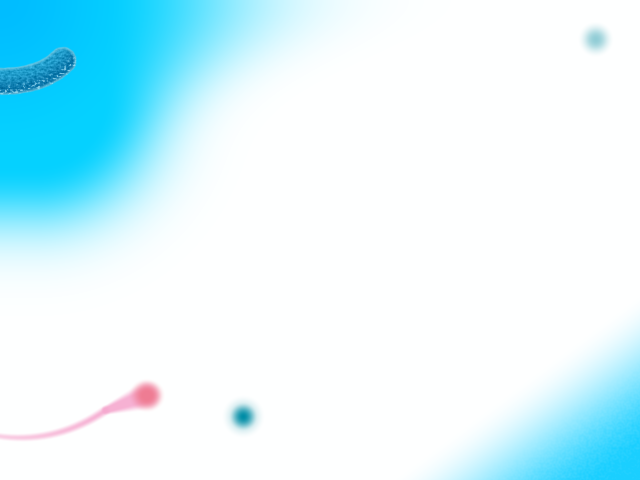
Reproduce this background procedurally as a WebGL 2 fragment shader.

```glsl
#version 300 es
precision highp float;

uniform vec2 u_resolution;
out vec4 fragColor;

const vec3 WHITE = vec3(0.997, 1.0, 1.0);
const vec3 AZURE = vec3(0.0, 0.74, 1.0);
const vec3 CYAN = vec3(0.02, 0.82, 1.0);
const vec3 TEAL = vec3(0.0, 0.55, 0.65);
const vec3 PALE_TEAL = vec3(0.52, 0.78, 0.82);
const vec3 PINK = vec3(0.96, 0.66, 0.81);
const vec3 ROSE = vec3(0.93, 0.45, 0.53);

vec2 hashGradient(vec2 cell) {
    vec2 k = fract(cell * vec2(0.1031, 0.1137));
    k += dot(k, k.yx + 33.33);
    float angle = 6.2832 * fract((k.x + k.y) * k.x * 7.31);
    return vec2(cos(angle), sin(angle));
}

float gradientNoise(vec2 p) {
    vec2 i = floor(p), f = fract(p);
    vec2 u = f * f * f * (f * (f * 6.0 - 15.0) + 10.0);
    vec2 e = vec2(1.0, 0.0);
    float a = dot(hashGradient(i), f);
    float b = dot(hashGradient(i + e.xy), f - e.xy);
    float c = dot(hashGradient(i + e.yx), f - e.yx);
    float d = dot(hashGradient(i + e.xx), f - e.xx);
    return mix(mix(a, b, u.x), mix(c, d, u.x), u.y);
}

float roundedBox(vec2 p, vec2 halfSize, float radius) {
    vec2 q = abs(p) - halfSize + radius;
    return length(max(q, 0.0)) + min(max(q.x, q.y), 0.0) - radius;
}

vec2 bezier(vec2 a, vec2 b, vec2 c, float t) {
    return mix(mix(a, b, t), mix(b, c, t), t);
}

// Returns distance, position along the curve and signed side offset
vec3 curveDistance(vec2 p, vec2 a, vec2 b, vec2 c) {
    const int STEPS = 18;
    vec3 nearest = vec3(1e3, 0.0, 0.0);
    vec2 start = a;
    for (int i = 1; i <= STEPS; i++) {
        vec2 end = bezier(a, b, c, float(i) / float(STEPS));
        vec2 along = end - start, rel = p - start;
        float h = clamp(dot(rel, along) / dot(along, along), 0.0, 1.0);
        float d = length(rel - along * h);
        float side = (along.x * rel.y - along.y * rel.x) / length(along);
        if (d < nearest.x) nearest = vec3(d, (float(i) - 1.0 + h) / float(STEPS), side);
        start = end;
    }
    return nearest;
}

float softDisc(vec2 p, vec2 center, float radius) {
    return 1.0 - smoothstep(0.0, radius, length(p - center));
}

vec3 softCell(vec3 color, vec2 p, vec2 center, float radius, vec3 rim, vec3 core, float coreAmount) {
    color = mix(color, rim, 0.85 * softDisc(p, center, radius));
    return mix(color, core, coreAmount * softDisc(p, center, radius * 0.65));
}

vec3 cornerGlows(vec2 p, float aspect) {
    // Upper left: rounded block whose fade widens towards the top
    float d = max(roundedBox(p - vec2(0.0, 1.0), vec2(0.215, 0.345), 0.14), 0.0);
    float lift = smoothstep(0.62, 1.0, p.y);
    float spread = 0.13 + 0.17 * lift * lift;
    vec3 blue = mix(AZURE, CYAN, smoothstep(0.0, 0.33, length(p - vec2(0.0, 1.0))));
    vec3 color = mix(WHITE, blue, exp(-d * d / (spread * spread)));

    // Lower right: grainy diagonal fade
    float slope = dot(p - vec2(aspect, 0.219), vec2(0.6, -0.8));
    float grain = gradientNoise(p * 190.0) + 0.6 * gradientNoise(p * 83.0 + 17.0);
    float amount = smoothstep(-0.14, 0.14, slope);
    amount += 0.07 * grain * smoothstep(-0.06, 0.08, slope);
    return mix(color, CYAN + vec3(0.08, -0.01, 0.0), clamp(amount, 0.0, 1.0));
}

// Textured rod with pale rims
vec3 drawRod(vec3 color, vec2 p, float pixel) {
    vec3 curve = curveDistance(p, vec2(-0.04, 0.833), vec2(0.075, 0.82), vec2(0.131, 0.874));
    float radius = 0.028 + 0.001 * gradientNoise(p * 90.0);
    float edge = curve.x / radius;
    float texture1 = gradientNoise(p * vec2(130.0, 210.0)) + 0.5 * gradientNoise(p * 290.0);
    vec3 body = mix(vec3(0.06, 0.48, 0.68), vec3(0.13, 0.62, 0.8), smoothstep(-0.02, 0.02, curve.z));
    body += 0.16 * texture1;
    body = mix(body, vec3(0.5, 0.82, 0.91), 0.75 * smoothstep(0.72, 1.0, edge));
    float speckle = smoothstep(0.1, 0.45, texture1) * smoothstep(0.0, -0.02, curve.z);
    body = mix(body, vec3(0.72, 0.91, 0.96), 0.6 * speckle);
    return mix(color, body, smoothstep(pixel, -pixel, curve.x - radius));
}

// Blurred pink swimmer: tail, tapered neck and head
vec3 drawSwimmer(vec3 color, vec2 p) {
    vec2 neck = vec2(0.22, 0.145), head = vec2(0.306, 0.176);
    vec3 tail = curveDistance(p, neck, vec2(0.11, 0.07), vec2(-0.02, 0.094));
    float tailWidth = mix(0.013, 0.009, tail.y);
    color = mix(color, PINK, mix(0.9, 0.55, tail.y) * (1.0 - smoothstep(0.0, tailWidth, tail.x)));
    vec3 stem = curveDistance(p, neck, mix(neck, head, 0.5), head);
    float stemWidth = mix(0.011, 0.034, stem.y);
    color = mix(color, PINK, 0.9 * (1.0 - smoothstep(0.3 * stemWidth, stemWidth, stem.x)));
    float headShape = length((p - head) * vec2(1.0, 1.08));
    return mix(color, ROSE, 0.85 * (1.0 - smoothstep(0.008, 0.04, headShape)));
}

void main() {
    vec2 p = gl_FragCoord.xy / u_resolution.y;
    float aspect = u_resolution.x / u_resolution.y;
    vec3 color = cornerGlows(p, aspect);
    color = drawRod(color, p, 1.0 / u_resolution.y);
    color = drawSwimmer(color, p);
    color = softCell(color, p, vec2(0.507, 0.132), 0.047, PALE_TEAL, TEAL, 1.0);
    color = softCell(color, p, vec2(aspect - 0.092, 0.918), 0.039, PALE_TEAL, PALE_TEAL, 0.3);
    fragColor = vec4(color, 1.0);
}
```
